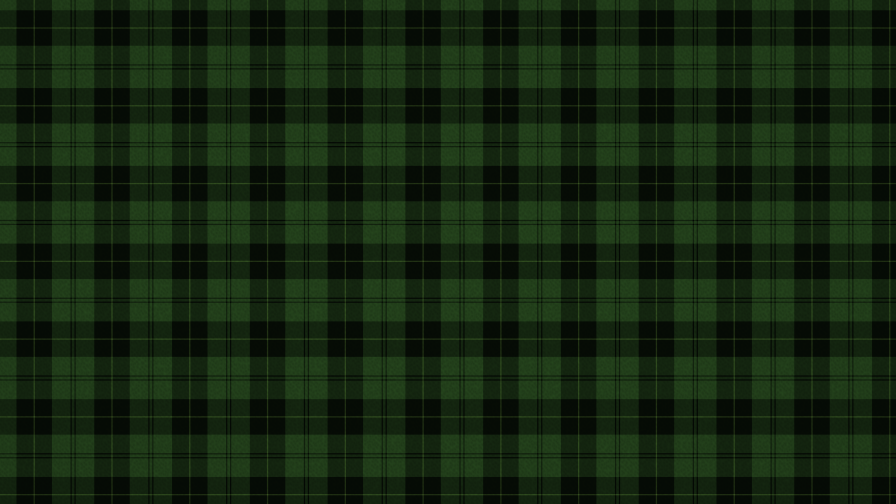
Reproduce this pattern procedurally as a Shadertoy shader.

```glsl
const float REPEAT = 0.15432;                // sett size, in canvas heights
const vec2 BAND_ORIGIN = vec2(0.0679, 0.0185); // centre of one dark band

const vec3 LIGHT_GREEN = vec3(0.132, 0.245, 0.102);
const vec3 NEAR_BLACK = vec3(0.022, 0.045, 0.020);
const vec3 PALE_THREAD = vec3(0.230, 0.330, 0.130);
const vec3 DARK_THREAD = vec3(0.010, 0.025, 0.010);

vec2 hash2(vec2 p) {
    vec3 q = fract(p.xyx * vec3(0.1031, 0.1030, 0.0973));
    q += dot(q, q.yzx + 33.33);
    return fract((q.xx + q.yz) * q.zy);
}

// Distance to the nearest scattered cell point
float cellular(vec2 p) {
    vec2 cell = floor(p);
    float nearest = 2.0;
    for (int j = -1; j <= 1; j++) {
        for (int i = -1; i <= 1; i++) {
            vec2 neighbour = cell + vec2(i, j);
            nearest = min(nearest, length(neighbour + hash2(neighbour) - p));
        }
    }
    return nearest;
}

// Box-filtered coverage of a stripe repeated every REPEAT
float stripe(float x, float centre, float width, float pixel) {
    float d = x - centre;
    d -= REPEAT * round(d / REPEAT);
    float lo = max(d - 0.5 * pixel, -0.5 * width);
    float hi = min(d + 0.5 * pixel, 0.5 * width);
    return max(hi - lo, 0.0) / pixel;
}

// Thread colour across one direction of the cloth
vec3 sett(float x, float pixel) {
    float middle = 0.5 * REPEAT;
    float gap = 0.0039;
    float thread = 0.0025;
    vec3 colour = mix(LIGHT_GREEN, NEAR_BLACK, stripe(x, 0.0, 0.456 * REPEAT, pixel));
    colour = mix(colour, PALE_THREAD, stripe(x, 0.0, thread, pixel));
    float pair = stripe(x, middle - gap, thread, pixel)
               + stripe(x, middle + gap, thread, pixel);
    return mix(colour, DARK_THREAD, min(pair, 1.0));
}

// Fine diagonal weave with irregular fibres
float weave(vec2 p) {
    float twill = sin(700.0 * (p.x + p.y)) + 0.5 * sin(430.0 * (p.x - 1.7 * p.y));
    float fibre = cellular(p * vec2(190.0, 150.0)) - 0.48;
    return 1.0 + 0.02 * twill + 0.16 * fibre;
}

float vignette(vec2 uv) {
    vec2 q = uv - 0.5;
    return 1.02 - 0.22 * dot(q, q);
}

void mainImage(out vec4 fragColor, in vec2 fragCoord) {
    float pixel = 1.0 / iResolution.y;
    vec2 p = fragCoord * pixel;
    vec2 threads = p - BAND_ORIGIN;

    // Warp and weft show equally
    vec3 cloth = 0.5 * (sett(threads.x, pixel) + sett(threads.y, pixel));

    cloth *= weave(p) * vignette(fragCoord / iResolution.xy);
    fragColor = vec4(cloth, 1.0);
}
```
